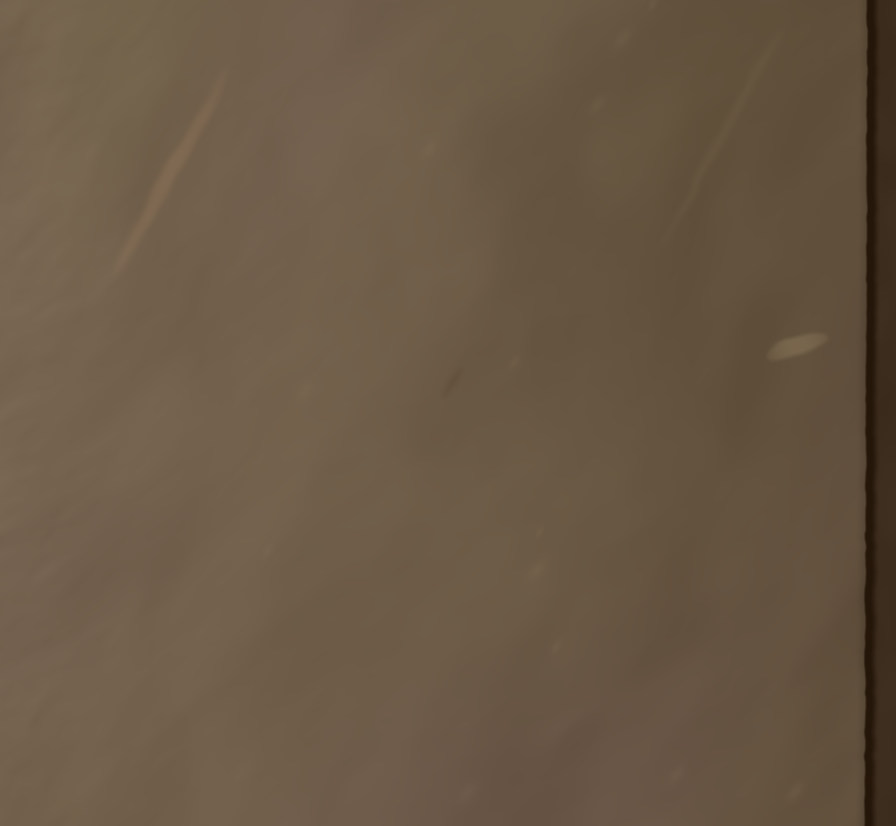
A WebGL 2 fragment shader for this texture:

```glsl
#version 300 es
precision highp float;

uniform vec2 u_resolution;
out vec4 fragColor;

vec3 hash3(vec2 cell) {
    vec3 q = fract(cell.xyx * vec3(0.1031, 0.1030, 0.0973));
    q += dot(q, q.yxz + 33.33);
    return fract((q.xxy + q.yzz) * q.zyx);
}

// Smooth cellular noise in -1..1: random cell values blended by distance
float cellNoise(vec2 p, float seed) {
    vec2 base = floor(p);
    float total = 0.0;
    float weights = 0.0;
    for (int y = -2; y <= 2; y++) {
        for (int x = -2; x <= 2; x++) {
            vec2 cell = base + vec2(x, y);
            vec3 rnd = hash3(cell + seed);
            vec2 offset = cell + rnd.xy - p;
            float weight = exp(-3.5 * dot(offset, offset));
            total += weight * (rnd.z * 2.0 - 1.0);
            weights += weight;
        }
    }
    return total / weights;
}

// Coordinates along and across a direction
vec2 alongAcross(vec2 p, float angle) {
    vec2 dir = vec2(cos(angle), sin(angle));
    return vec2(dot(p, dir), dot(p, vec2(-dir.y, dir.x)));
}

// Soft stroke tapering at both ends
float taperedStroke(vec2 p, vec2 a, vec2 b, float width, float blur) {
    vec2 axis = b - a;
    float t = clamp(dot(p - a, axis) / dot(axis, axis), 0.0, 1.0);
    float taper = sqrt(4.0 * t * (1.0 - t));
    float dist = length(p - a - axis * t);
    return taper * (1.0 - smoothstep(width * taper - blur, width * taper + blur, dist));
}

// Fine wrinkles, finer across the grain than along it
float wrinkles(vec2 p, float angle) {
    vec2 g = alongAcross(p, angle);
    return cellNoise(g * vec2(18.0, 36.0), 61.0)
         + 0.5 * cellNoise(g * vec2(38.0, 70.0), 83.0);
}

// Small pale flecks scattered over the slab
float flecks(vec2 p, float aspect, float angle) {
    float sum = 0.0;
    for (int i = 0; i < 14; i++) {
        vec3 rnd = hash3(vec2(float(i) * 7.0 + 3.0, 19.0));
        vec2 d = alongAcross(p - rnd.xy * vec2(aspect * 0.92, 1.0), angle - 0.3 * rnd.z);
        d /= mix(0.007, 0.017, rnd.z) * vec2(1.0, 0.5);
        sum += exp(-dot(d, d)) * (0.4 + 0.6 * rnd.x);
    }
    return sum;
}

vec3 slabColor(vec2 p, float aspect) {
    const float GRAIN = 1.08;
    float u = clamp(p.x / aspect, 0.0, 1.0);

    // Light falling off to the right
    vec3 color = mix(vec3(0.453, 0.384, 0.301), vec3(0.374, 0.304, 0.234), pow(u, 1.4));

    // Bend the grain gently, then layer streaks along it
    vec2 bent = p + 0.02 * vec2(sin(p.y * 7.0 + p.x * 3.0), sin(p.x * 9.0 + 1.0));
    vec2 g = alongAcross(bent, GRAIN);
    float tone = 0.016 * cellNoise(g * vec2(3.0, 6.5), 5.0)
               + 0.014 * cellNoise(g * vec2(7.0, 16.0), 17.0)
               + 0.005 * cellNoise(g * vec2(17.0, 34.0), 29.0);
    color += tone * vec3(1.0, 0.97, 0.88);

    // Drift between olive and rosy brown
    float hue = cellNoise(g * vec2(2.2, 4.5), 43.0) + 0.5 * (p.y - 0.5) * (1.0 - u);
    color += hue * vec3(-0.003, 0.004, -0.012);

    // Raking light on wrinkles, strongest at the left
    vec2 lightStep = vec2(-0.005, 0.006);
    float relief = wrinkles(bent + lightStep, 0.75) - wrinkles(bent, 0.75);
    color += relief * mix(0.003, 0.016, exp(-u * 7.0));

    // Pale scratches, a chip and a small dark nick
    vec2 rough = p + 0.003 * vec2(cellNoise(p * 38.0, 71.0), cellNoise(p * 38.0, 97.0));
    float scratch = taperedStroke(rough, vec2(0.135, 0.66), vec2(0.28, 0.92), 0.009, 0.007);
    float faint = taperedStroke(rough, vec2(0.80, 0.70), vec2(0.95, 0.97), 0.004, 0.008);
    float chip = taperedStroke(rough, vec2(0.928, 0.568), vec2(1.003, 0.594), 0.011, 0.004);
    float nick = taperedStroke(rough, vec2(0.535, 0.515), vec2(0.562, 0.558), 0.003, 0.007);
    color += scratch * vec3(0.062, 0.042, 0.030) + faint * vec3(0.030, 0.024, 0.020);
    color += chip * vec3(0.085, 0.080, 0.062) - nick * 0.035;
    return color + flecks(p, aspect, GRAIN) * vec3(0.026, 0.024, 0.020);
}

// Dark joint at the right, with the shaded neighbour beyond it
vec3 addJoint(vec3 slab, vec2 p, float aspect, float pixel) {
    const vec3 JOINT = vec3(0.140, 0.085, 0.032);
    const vec3 NEIGHBOUR = vec3(0.235, 0.175, 0.120);
    float ragged = 0.0012 * cellNoise(vec2(p.y * 85.0, 2.0), 11.0);
    float x = p.x - (aspect - 0.0365) - 0.003 * (p.y - 0.5) + ragged;
    float blur = max(0.0018, pixel);
    vec3 beyond = NEIGHBOUR + 0.010 * cellNoise(p * vec2(50.0, 22.0), 37.0);
    vec3 right = mix(JOINT, beyond, smoothstep(0.006, 0.017, x));
    slab *= 1.0 - 0.10 * smoothstep(-0.012, 0.0, x);
    return mix(slab, right, smoothstep(-blur, blur, x));
}

void main() {
    vec2 p = gl_FragCoord.xy / u_resolution.y;
    float aspect = u_resolution.x / u_resolution.y;
    vec3 color = addJoint(slabColor(p, aspect), p, aspect, 1.0 / u_resolution.y);
    fragColor = vec4(color, 1.0);
}
```
